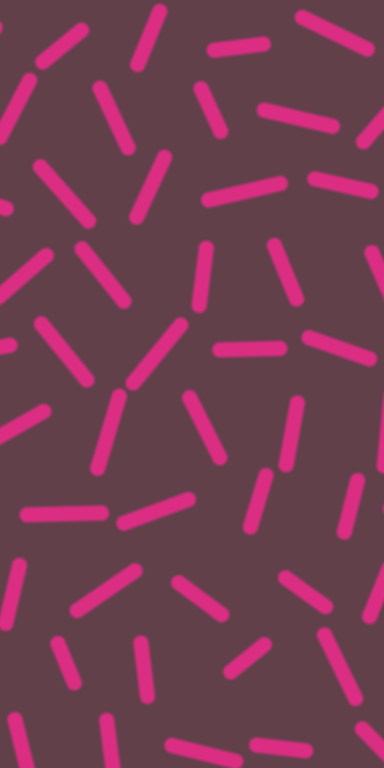
A Shadertoy shader for this pattern:

```glsl
// Scattered candy sprinkles: soft pink rods on a dusky mauve ground.
// Each cell of a staggered grid holds one capsule with hashed angle, length
// and offset; shorter rods wander further, so neighbours keep apart.

float hash(vec2 p) {
    return fract(sin(dot(p, vec2(127.1, 311.7))) * 43758.5453);
}

// Distance to a segment through the origin along unit vector dir
float rodDistance(vec2 p, vec2 dir, float halfLength) {
    float along = clamp(dot(p, dir), -halfLength, halfLength);
    return length(p - dir * along);
}

// Distance to the axis of the sprinkle that belongs to one cell
float sprinkle(vec2 p, vec2 cell, vec2 spacing) {
    vec2 center = (cell + 0.5 + vec2(0.5 * mod(cell.y, 2.0), 0.0)) * spacing;

    float angle = 3.14159 * hash(cell + 3.7);
    float halfLength = mix(0.05, 0.098, sqrt(hash(cell + 17.3)));

    // Shift the rod within the free room around it
    float shiftAngle = 6.28318 * hash(cell + 41.9);
    float shift = (0.108 - halfLength) * sqrt(hash(cell + 68.2));
    center += shift * vec2(cos(shiftAngle), sin(shiftAngle));

    return rodDistance(p - center, vec2(cos(angle), sin(angle)), halfLength);
}

void mainImage(out vec4 fragColor, in vec2 fragCoord) {
    // Canvas width is one unit
    vec2 p = fragCoord / iResolution.x + vec2(0.07, 0.05);
    vec2 spacing = vec2(0.238, 0.206);
    float row = floor(p.y / spacing.y);

    // Nearest rod among the surrounding cells
    float d = 1.0;
    for (int j = -1; j <= 1; j++) {
        float y = row + float(j);
        float column = floor(p.x / spacing.x - 0.5 * mod(y, 2.0));
        for (int i = -1; i <= 1; i++) {
            d = min(d, sprinkle(p, vec2(column + float(i), y), spacing));
        }
    }

    // Soft-edged rods over the flat ground
    vec3 mauve = vec3(0.38, 0.25, 0.29);
    vec3 pink = vec3(0.86, 0.18, 0.515);
    float cover = 1.0 - smoothstep(0.0125, 0.0265, d);
    fragColor = vec4(mix(mauve, pink, cover), 1.0);
}
```
